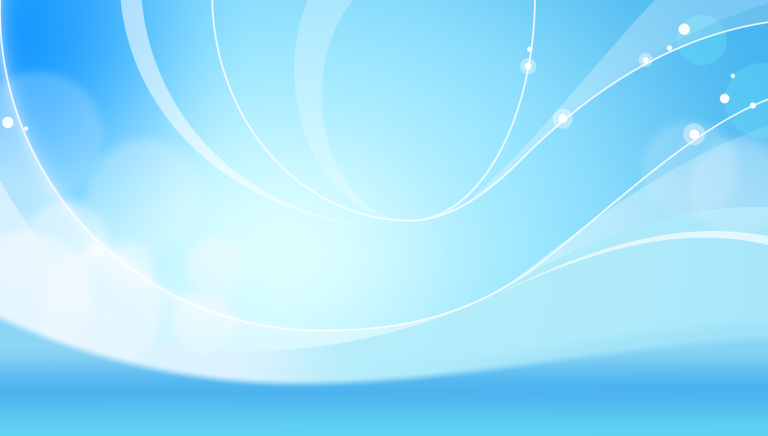
Reproduce this background procedurally as a Shadertoy shader.

```glsl
// Airy sky-blue backdrop: a radial glow with soft clouds, sweeping ribbons,
// thin white curves and glowing beads above a band of blue water.
// Curves are ellipses and Hermite arcs; layers are blended back to front.

// Approximate signed distance to an ellipse, negative inside
float ellipse(vec2 p, vec2 center, vec2 radii) {
    vec2 q = (p - center) / radii;
    float k = length(q);
    return k * (k - 1.0) / max(length(q / radii), 1e-4);
}

// Signed distance to an arc between two (x, y, slope) ends, positive above
float arc(vec2 p, vec3 a, vec3 b) {
    float w = b.x - a.x, t = clamp((p.x - a.x) / w, 0.0, 1.0);
    float rise = b.y - a.y, m = a.z * w, n = b.z * w;
    float c2 = 3.0 * rise - 2.0 * m - n, c3 = m + n - 2.0 * rise;
    float slope = (m + t * (2.0 * c2 + 3.0 * t * c3)) / w;
    float y = a.y + t * (m + t * (c2 + t * c3)) + slope * (p.x - a.x - t * w);
    return (p.y - y) / sqrt(1.0 + slope * slope);
}

// Coverage of the positive side of a distance
float fill(float d, float soft) {
    float s = max(soft, 0.75 / iResolution.y);
    return smoothstep(-s, s, d);
}

float fill(float d) { return fill(d, 0.0); }

float stroke(float d) { return fill(0.0019 - abs(d), 0.0015); }

float disc(vec2 p, vec3 circle, float soft) {
    return fill(circle.z - length(p - circle.xy), soft);
}

// Long wave crossing the whole canvas
float mainWave(vec2 p) {
    vec3 joint = vec3(1.244, .396, .77);
    if (p.x < .737) return -ellipse(p, vec2(.737, .977), vec2(.737, .735));
    if (p.x < joint.x) return arc(p, vec3(.737, .242, 0), joint);
    return arc(p, joint, vec3(1.77, .772, .38));
}

// Curve that leaves the hanging loop and climbs to the right
float branch(vec2 p) {
    vec3 joint = vec3(1.198, .631, 1);
    if (p.x < joint.x) return arc(p, vec3(.945, .494, 0), joint);
    return arc(p, joint, vec3(1.77, .949, .15));
}

// Top of the pale body under the wave
float bodyEdge(vec2 p) {
    vec3 low = vec3(.53, .193, 0);
    if (p.x < low.x) return arc(p, vec3(0, .585, -1.7), low);
    if (p.x < 1.152) return arc(p, low, vec3(1.152, .332, .5));
    return arc(p, vec3(1.152, .332, .62), vec3(1.77, .525, -.03));
}

void mainImage(out vec4 fragColor, in vec2 fragCoord) {
    vec2 p = fragCoord / iResolution.xy * vec2(1.77, 1);
    vec3 white = vec3(1), aqua = vec3(.38, .84, .97);

    // Radial sky with a deep blue corner
    float d = length((p - vec2(.65, .42)) * vec2(.8, 1));
    vec3 col = mix(vec3(.87, 1, 1), vec3(.6, .9, 1), smoothstep(0.0, .55, d));
    col = mix(col, vec3(.28, .71, .94), smoothstep(.42, 1.05, d));
    col = mix(vec3(.07, .59, 1), col, smoothstep(-.02, .6, length(p - vec2(0, .92))));

    // Translucent circles and pale fan around the branch
    float under = fill(-branch(p));
    col = mix(col, aqua, .55 * disc(p, vec3(1.617, .908, .058), 0.0));
    col = mix(col, aqua, .45 * under * disc(p, vec3(1.755, .77, .085), 0.0));
    float fan = fill(-arc(p, vec3(1.106, .562, .9), vec3(1.509, 1, 1.05)));
    fan *= (1.0 - under) * step(1.0, p.x);
    col = mix(col, white, .27 * fan);
    float fold = fill(-arc(p, vec3(1.48, .862, .6), vec3(1.77, .992, .3)));
    col = mix(col, vec3(.3, .7, .9), .4 * fan * fold * smoothstep(1.4, 1.77, p.x));

    // Sheets below the wave
    float wave = mainWave(p), sheet = wave;
    if (p.x > 1.152) sheet = arc(p, vec3(1.152, .332, .8), vec3(1.77, .712, .35));
    col = mix(col, white, .22 * fill(-wave) * (1.0 - smoothstep(1.1, 1.9, p.x)));
    col = mix(col, vec3(.88, .97, 1), .42 * fill(-sheet) * (1.0 - smoothstep(.5, .85, p.y)));
    vec3 body = mix(vec3(.87, .95, 1), vec3(.68, .92, .98), smoothstep(.5, .85, p.x));
    col = mix(col, body, .8 * fill(-bodyEdge(p)));

    // Soft clouds: center and radius
    vec3 clouds[10] = vec3[10](vec3(.09, .69, .145), vec3(.33, .55, .13),
        vec3(.15, .44, .098), vec3(.3, .385, .058), vec3(.495, .39, .065),
        vec3(.47, .26, .07), vec3(.23, .29, .14), vec3(.06, .32, .15),
        vec3(1.59, .61, .11), vec3(1.7, .57, .11));
    for (int i = 0; i < 10; i++) {
        vec3 c = clouds[i];
        float alpha = mix(.62, .22, smoothstep(.3, .6, c.y));
        alpha *= mix(.6, 1.0, smoothstep(-1.5, 1.0, (p.y - c.y) / c.z));
        col = mix(col, vec3(.95, .98, 1), alpha * disc(p, c, .018));
    }

    // Water with a blurred shore
    vec3 bank = vec3(.69, .12, 0);
    float shore = p.x < bank.x ? arc(p, vec3(0, .27, -.45), bank)
                               : arc(p, bank, vec3(1.77, .223, .04));
    vec3 water = mix(vec3(.36, .82, .95), vec3(.28, .69, .93), smoothstep(0.0, .11, p.y));
    water = mix(water, vec3(.53, .83, .96), smoothstep(.1, .21, p.y));
    col = mix(col, water, .3 * fill(.035 - shore, .02) * smoothstep(.8, 1.5, p.x));
    col = mix(col, water, .95 * fill(-shore, .012));

    // Ribbons, each between two curves
    float sweep = fill(-ellipse(p, vec2(.91, 1.046), vec2(.634, .565)))
                * fill(ellipse(p, vec2(.91, 1.046), vec2(.585, .565)));
    col = mix(col, white, .55 * sweep * step(p.x, .91));
    float crescent = fill(-ellipse(p, vec2(.945, .839), vec2(.267, .346)))
                   * fill(ellipse(p, vec2(.945, .781), vec2(.203, .288)));
    col = mix(col, white, .26 * crescent * step(p.x, .945));
    float ribbon = fill(-arc(p, vec3(1.152, .328, .5), vec3(1.77, .458, -.2)))
                 * fill(arc(p, vec3(1.152, .328, .46), vec3(1.77, .438, -.24)));
    col = mix(col, white, .65 * ribbon * step(1.152, p.x));

    // Thin curves
    vec2 loopRadii = vec2(p.x < .945 ? .456 : .288, .518);
    float lines = max(stroke(wave), stroke(ellipse(p, vec2(.945, 1.012), loopRadii)));
    lines = max(lines, stroke(branch(p)) * step(.945, p.x));
    col = mix(col, white, .9 * lines);
    col = mix(col, white, .4 * exp(-60.0 * abs(wave)) * (1.0 - smoothstep(.3, .9, p.x)));

    // Beads, some with halos
    vec3 beads[12] = vec3[12](vec3(1.217, .848, .008), vec3(1.297, .728, .01),
        vec3(1.488, .862, .007), vec3(1.6, .692, .011), vec3(.018, .719, .013),
        vec3(.06, .705, .005), vec3(1.221, .887, .006), vec3(1.543, .89, .006),
        vec3(1.577, .933, .013), vec3(1.67, .774, .011), vec3(1.689, .826, .005),
        vec3(1.735, .758, .007));
    for (int i = 0; i < 12; i++) {
        if (i < 4) col = mix(col, white, .4 * disc(p, beads[i] * vec3(1, 1, 2.3), 0.0));
        col = mix(col, white, .95 * disc(p, beads[i], .001));
    }
    col = mix(col, white, .8 * exp(-50.0 * length(p - vec2(.223, .426))));
    fragColor = vec4(col, 1);
}
```
